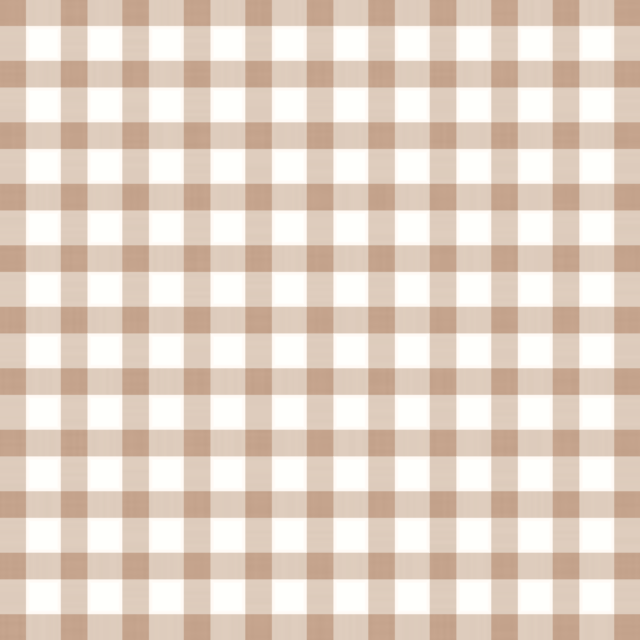
A Shadertoy shader for this pattern:

```glsl
// Gingham check: two sets of translucent tan bands cross on a white ground.
// Each band is a repeated 1D distance; where both sets overlap the tan deepens.
// Faint thread noise runs along each band, and white squares have a warm rim.

float hash21(vec2 p) {
    vec3 q = fract(vec3(p.xyx) * 0.1031);
    q += dot(q, q.yzx + 33.33);
    return fract((q.x + q.y) * q.z);
}

// Smooth 1D noise in -1..1 along a band, with a separate sequence per band
float threadNoise(float along, float band) {
    float cell = floor(along);
    float t = smoothstep(0.0, 1.0, along - cell);
    return 2.0 * mix(hash21(vec2(cell, band)), hash21(vec2(cell + 1.0, band)), t) - 1.0;
}

void mainImage(out vec4 fragColor, in vec2 fragCoord) {
    // Canvas units, measured from the top left corner
    vec2 p = fragCoord / iResolution.y;
    p.y = 1.0 - p.y;

    // Signed distance to the nearest vertical (x) and horizontal (y) band
    float period = 0.09607;
    vec2 repeats = (p - 0.0198) / period + 0.5;
    vec2 bandId = floor(repeats);
    vec2 dist = abs(fract(repeats) - 0.5) * period - 0.0208;

    // Softened band coverage
    float soft = max(0.0014, 0.75 / iResolution.y);
    vec2 cover = 1.0 - smoothstep(-soft, soft, dist);
    float anyBand = max(cover.x, cover.y);
    float crossing = cover.x * cover.y;

    // White ground with a warm rim, then single bands, then crossings
    float inset = min(dist.x, dist.y);
    vec3 color = mix(vec3(1.0, 0.98, 0.96), vec3(1.0, 1.0, 0.99), smoothstep(0.003, 0.007, inset));
    color = mix(color, vec3(0.87, 0.80, 0.74), anyBand);
    color = mix(color, vec3(0.77, 0.64, 0.55), crossing);

    // Slight unevenness of the threads across each band
    float threads = cover.x * threadNoise(p.y * 190.0, bandId.x + 7.0)
                  + cover.y * threadNoise(p.x * 190.0, bandId.y + 41.0);
    color += 0.006 * threads;

    fragColor = vec4(clamp(color, 0.0, 1.0), 1.0);
}
```
